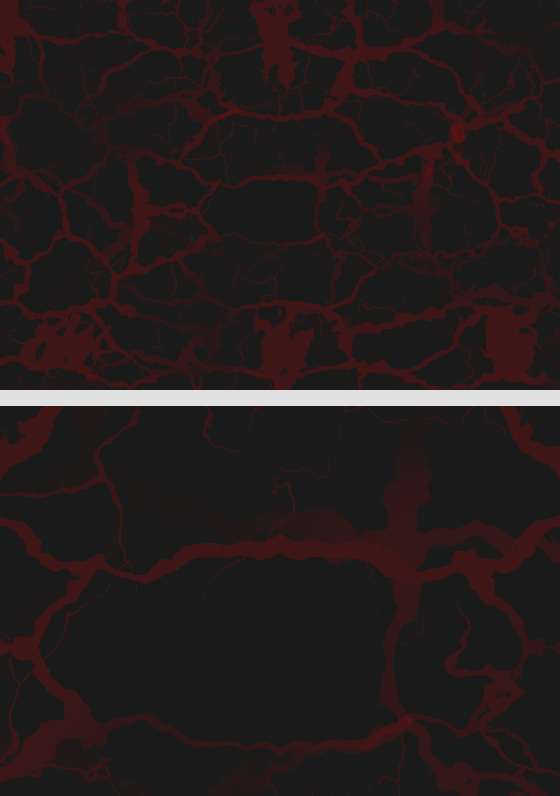
Top: the whole. Bottom: its middle third, enlarged.
A Shadertoy shader for this texture:

```glsl
const vec3 GROUND = vec3(0.102, 0.102, 0.102);
const vec3 VEIN = vec3(0.245, 0.086, 0.086);
const vec3 EMBER = vec3(0.37, 0.065, 0.07);

const vec2 MAIN_SCALE = vec2(4.1, 6.6);    // cells per canvas height
const vec2 GHOST_SCALE = vec2(3.2, 5.6);
const vec2 HAIR_SCALE = vec2(8.5, 6.5);
const vec2 MESH_SCALE = vec2(17.0, 10.0);
const float MAIN_WIDTH = 0.0088;           // half widths
const float GHOST_WIDTH = 0.0095;
const float HAIR_WIDTH = 0.0014;
const float MESH_WIDTH = 0.044;
const float WIDTH_VARIATION = 0.014;
const float MIRROR_LEVEL = -0.04;          // height of the horizontal fold

// Clotted areas: centre, radii
const vec4 CLOTS[5] = vec4[5](
    vec4(0.0, 0.39, 0.055, 0.13),
    vec4(0.0, -0.40, 0.065, 0.12),
    vec4(-0.54, -0.38, 0.12, 0.07),
    vec4(0.59, -0.37, 0.07, 0.10),
    vec4(-0.70, 0.40, 0.05, 0.12));

vec2 hash2(vec2 p) {
    vec3 h = fract(p.xyx * vec3(0.1031, 0.1030, 0.0973));
    h += dot(h, h.yzx + 33.33);
    return fract((h.xx + h.yz) * h.zy);
}

float cornerSlope(vec2 cell, vec2 offset) {
    float angle = 6.28319 * hash2(cell).x;
    return dot(vec2(cos(angle), sin(angle)), offset);
}

// Gradient noise, about -0.7 to 0.7
float noise(vec2 p) {
    vec2 i = floor(p), f = p - i;
    vec2 u = f * f * f * (f * (f * 6.0 - 15.0) + 10.0);
    vec2 e = vec2(1.0, 0.0);
    return mix(mix(cornerSlope(i, f), cornerSlope(i + e, f - e), u.x),
               mix(cornerSlope(i + e.yx, f - e.yx), cornerSlope(i + 1.0, f - 1.0), u.x), u.y);
}

vec2 noise2(vec2 p) {
    return vec2(noise(p), noise(p + vec2(37.2, 91.7)));
}

// Offset that breaks straight edges into jagged strokes
vec2 jag(vec2 p) {
    return 0.042 * noise2(p * 8.0) + 0.026 * noise2(p * 21.0)
         + 0.011 * noise2(p * 48.0) + 0.004 * noise2(p * 110.0);
}

// Distance to the nearest cell border, in canvas heights
float borderDistance(vec2 p, vec2 scale, float seed) {
    vec2 x = p * scale + seed;
    vec2 cell = floor(x), f = x - cell;
    vec2 nearCell = vec2(0.0), nearPoint = vec2(0.0);
    float nearest = 9.0;
    for (int j = -1; j <= 1; j++)
    for (int i = -1; i <= 1; i++) {
        vec2 g = vec2(i, j);
        vec2 r = g + 0.1 + 0.8 * hash2(cell + g) - f;
        if (dot(r, r) < nearest) {
            nearest = dot(r, r);
            nearCell = g;
            nearPoint = r;
        }
    }
    float border = 9.0;
    for (int j = -2; j <= 2; j++)
    for (int i = -2; i <= 2; i++) {
        vec2 g = nearCell + vec2(i, j);
        vec2 r = g + 0.1 + 0.8 * hash2(cell + g) - f;
        vec2 across = r - nearPoint;
        if (dot(across, across) > 0.0001) {
            vec2 n = normalize(across);
            border = min(border, dot(0.5 * (r + nearPoint), n) / length(n * scale));
        }
    }
    return border;
}

float stroke(float d, float halfWidth, float blur) {
    return smoothstep(-blur, blur, halfWidth - d);
}

void mainImage(out vec4 fragColor, in vec2 fragCoord) {
    vec2 p = (fragCoord - 0.5 * iResolution.xy) / iResolution.y;
    float edge = 0.8 / iResolution.y;

    // Folded layout, less symmetric towards the sides
    float side = smoothstep(0.3, 0.7, abs(p.x));
    vec2 folded = abs(p - vec2(0.0, MIRROR_LEVEL));
    folded += jag(folded) + 0.16 * side * noise2(p * 1.9 + 5.0);
    vec2 bent = p + jag(p + 3.0);

    float clot = 0.0;
    for (int i = 0; i < 5; i++) {
        vec2 r = (bent - CLOTS[i].xy) / CLOTS[i].zw;
        clot = max(clot, exp(-dot(r, r)));
    }

    // Main veins with swelling and fading
    float swelling = WIDTH_VARIATION * noise(p * 4.0 + 11.0);
    float mainWidth = MAIN_WIDTH + swelling + 0.008 * clot;
    float strength = smoothstep(-0.36, -0.02, noise(p * vec2(2.1, 3.0) + 23.0) + clot);
    float veins = stroke(borderDistance(folded, MAIN_SCALE, 14.3), mainWidth, edge);
    veins *= mix(0.4, 1.0, strength);

    // Fine mesh that closes up inside the clots
    float meshWidth = MESH_WIDTH * clot - 0.011;
    float mesh = stroke(borderDistance(bent, MESH_SCALE, 31.7), meshWidth, edge);

    // Dimmer veins behind, partly blurred
    float ghostMask = smoothstep(-0.15, 0.3, noise(p * vec2(2.4, 3.8) + 41.0));
    float ghostBlur = mix(0.007, 0.0016, ghostMask);
    float ghostWidth = GHOST_WIDTH + 0.7 * swelling;
    float ghosts = stroke(borderDistance(bent, GHOST_SCALE, 52.6), ghostWidth, ghostBlur);
    ghosts *= mix(0.12, 0.72, ghostMask);

    // Hair-thin branches
    float hairWidth = HAIR_WIDTH * (0.7 + 4.0 * noise(p * 6.0 + 67.0));
    float hairs = 0.85 * stroke(borderDistance(bent, HAIR_SCALE, 83.1), hairWidth, edge);

    // Crinkled glow where strong veins cross
    float ember = veins * ghosts * smoothstep(0.08, 0.38, noise(p * 5.0 + 71.0));
    ember *= 0.9 + 1.5 * noise(p * 55.0);

    float cover = max(max(veins, mesh), max(hairs, ghosts));
    vec3 color = mix(GROUND, VEIN, cover);
    color = mix(color, EMBER, clamp(1.4 * ember, 0.0, 1.0));
    fragColor = vec4(color, 1.0);
}
```
